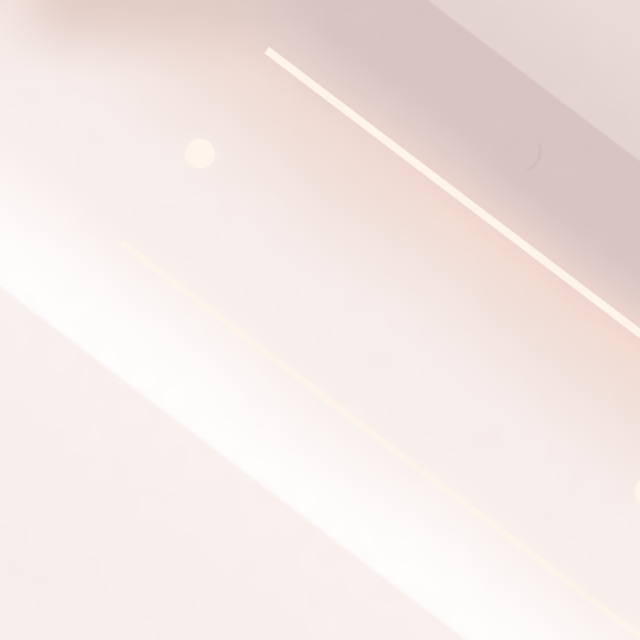
Give the GLSL for this background, as a WebGL 2 fragment shader.

```glsl
#version 300 es
precision highp float;
// Pale blush backdrop crossed by parallel diagonal bands of light and shade.
// The canvas is turned into (along, across) band axes; tones blend across them,
// then square-ended light strips, soft discs and a faint mottle are laid on top.

uniform vec2 u_resolution;
out vec4 fragColor;

const vec2 ALONG = vec2(0.7965, -0.6046);
const vec2 ACROSS = vec2(0.6046, 0.7965);

const vec3 WHITE = vec3(0.995, 0.99, 0.985);
const vec3 BLUSH = vec3(0.97, 0.93, 0.92);
const vec3 PEACH = vec3(0.935, 0.86, 0.83);
const vec3 MAUVE = vec3(0.845, 0.77, 0.765);
const vec3 TAUPE = vec3(0.88, 0.795, 0.765);
const vec3 PANEL = vec3(0.905, 0.845, 0.825);
const vec3 CREAM = vec3(1.0, 0.96, 0.92);

vec2 hashGradient(vec2 cell) {
    vec2 h = vec2(dot(cell, vec2(127.1, 311.7)), dot(cell, vec2(269.5, 183.3)));
    return 2.0 * fract(sin(h) * 43758.5) - 1.0;
}

float gradientNoise(vec2 p) {
    vec2 i = floor(p);
    vec2 f = fract(p);
    vec2 w = f * f * f * (f * (f * 6.0 - 15.0) + 10.0);
    vec2 e = vec2(0.0, 1.0);
    float low = mix(dot(hashGradient(i), f),
                    dot(hashGradient(i + e.yx), f - e.yx), w.x);
    float high = mix(dot(hashGradient(i + e), f - e),
                     dot(hashGradient(i + e.yy), f - e.yy), w.x);
    return mix(low, high, w.y);
}

// Coverage of a shape from its signed distance
float fill(float dist, float blur) {
    return 1.0 - smoothstep(-blur, blur, dist);
}

// Strip that begins at a square end and runs on along the band axis
float stripDistance(vec2 band, float start, float center, float halfWidth) {
    return max(abs(band.y - center) - halfWidth, start - band.x);
}

// Tones of the wide middle band, from its bright rim to its shaded side
vec3 bandTone(float across) {
    vec3 tone = mix(WHITE, BLUSH, smoothstep(0.46, 0.68, across));
    tone = mix(tone, PEACH, smoothstep(0.73, 0.98, across));
    return mix(tone, MAUVE, smoothstep(0.93, 1.09, across));
}

void main() {
    vec2 uv = gl_FragCoord.xy / u_resolution.y;
    float pixel = 1.0 / u_resolution.y;
    vec2 band = vec2(dot(uv, ALONG), dot(uv, ACROSS));
    float cloud = gradientNoise(uv * 5.0);

    // Middle band with a gently uneven shade
    vec3 color = bandTone(band.y + 0.025 * cloud);

    // Warm glow beside the bright strip
    float glow = exp(-pow((band.y - 0.975) / 0.055, 2.0));
    color += vec3(0.018, 0.004, -0.006) * glow * smoothstep(-0.4, 0.2, band.x);

    // Shade along the top, lifting at the left corner
    float topShade = smoothstep(0.87, 1.01, uv.y) * (1.0 - smoothstep(0.3, 0.52, uv.x));
    color = mix(color, TAUPE, 0.85 * topShade * smoothstep(-0.03, 0.12, uv.x));
    color = mix(color, PEACH, 0.5 * exp(-length(uv - vec2(0.0, 1.0)) / 0.04));

    // Flat lower field, set off by a crisp edge
    vec3 field = mix(BLUSH, WHITE, 0.22 * smoothstep(0.1, 0.44, band.y));
    color = mix(color, field, fill(band.y - 0.4405, 1.5 * pixel + 0.002));

    // Upper corner panel, lighter away from its edge
    vec3 panel = mix(PANEL - 0.015, PANEL + 0.012, smoothstep(1.2, 1.38, band.y));
    color = mix(color, panel, fill(1.2005 - band.y, pixel + 0.001));

    // Faint curved mark in the shaded part
    vec2 mark = uv - vec2(0.815, 0.763);
    float arc = abs(length(mark) - 0.029) - 0.001;
    float arcSpan = smoothstep(0.4, 0.9, dot(normalize(mark + 1e-5), vec2(0.93, -0.37)));
    color -= vec3(0.05, 0.05, 0.035) * fill(arc, 0.004) * arcSpan;

    // Light strips: one strong, one faint
    float bright = fill(stripDistance(band, -0.2255, 0.9862, 0.0062), pixel);
    float faint = fill(stripDistance(band, -0.2241, 0.6087, 0.0052), 1.5 * pixel);
    color = mix(color, CREAM, 0.96 * bright);
    color = mix(color, CREAM, 0.75 * faint);

    // Discs repeated at a fixed step, each with a slight halo
    for (int i = 0; i < 2; i++) {
        vec2 center = vec2(0.3125, 0.760) + float(i) * vec2(0.7025, -0.528);
        float disc = length(uv - center) - 0.0232;
        color = mix(color, CREAM, 0.15 * exp(-max(disc, 0.0) / 0.008));
        color = mix(color, CREAM, 0.95 * fill(disc, 1.2 * pixel));
    }

    // Fine mottle
    color += 0.006 * gradientNoise(uv * 24.0) * vec3(0.6, 1.0, 1.0);
    fragColor = vec4(clamp(color, 0.0, 1.0), 1.0);
}
```
